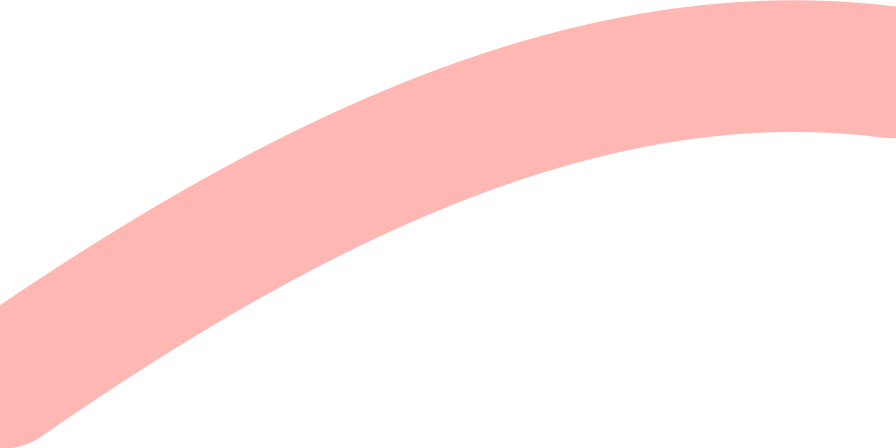
Give the GLSL for this background, as a WebGL 2 fragment shader.

```glsl
#version 300 es
precision highp float;
// A broad pink round-capped ribbon arching across a white background.

uniform vec2 u_resolution;
out vec4 outColor;

const vec3 WHITE = vec3(1.0);
const vec3 PINK = vec3(1.0, 0.718, 0.704);
const int SEGMENTS = 48;

// Point on a cubic Bezier curve at parameter t.
vec2 bezierPoint(vec2 a, vec2 b, vec2 c, vec2 d, float t) {
    float s = 1.0 - t;
    return s * s * s * a + 3.0 * s * s * t * b + 3.0 * s * t * t * c + t * t * t * d;
}

// Distance from p to the segment between a and b.
float segmentDistance(vec2 p, vec2 a, vec2 b) {
    vec2 pa = p - a;
    vec2 ba = b - a;
    float h = clamp(dot(pa, ba) / dot(ba, ba), 0.0, 1.0);
    return length(pa - h * ba);
}

// Distance to the curve, approximated by short segments.
float bezierDistance(vec2 p, vec2 a, vec2 b, vec2 c, vec2 d) {
    float nearest = 1e3;
    vec2 previous = a;
    for (int i = 1; i <= SEGMENTS; i++) {
        vec2 next = bezierPoint(a, b, c, d, float(i) / float(SEGMENTS));
        nearest = min(nearest, segmentDistance(p, previous, next));
        previous = next;
    }
    return nearest;
}

// Antialiased coverage of a shape from its signed distance.
float coverage(float signedDistance, float pixel) {
    return clamp(0.5 - signedDistance / pixel, 0.0, 1.0);
}

void main() {
    // Units of canvas height: x spans 0 to 2, y spans 0 to 1.
    float pixel = 1.0 / u_resolution.y;
    vec2 p = gl_FragCoord.xy * pixel;

    // Ribbon centre line and half width.
    vec2 start = vec2(0.008, 0.146);
    vec2 startHandle = vec2(0.668, 0.604);
    vec2 endHandle = vec2(1.329, 0.9245);
    vec2 end = vec2(1.99, 0.8385);
    float halfWidth = 0.147;

    float ribbon = bezierDistance(p, start, startHandle, endHandle, end) - halfWidth;
    outColor = vec4(mix(WHITE, PINK, coverage(ribbon, pixel)), 1.0);
}
```
